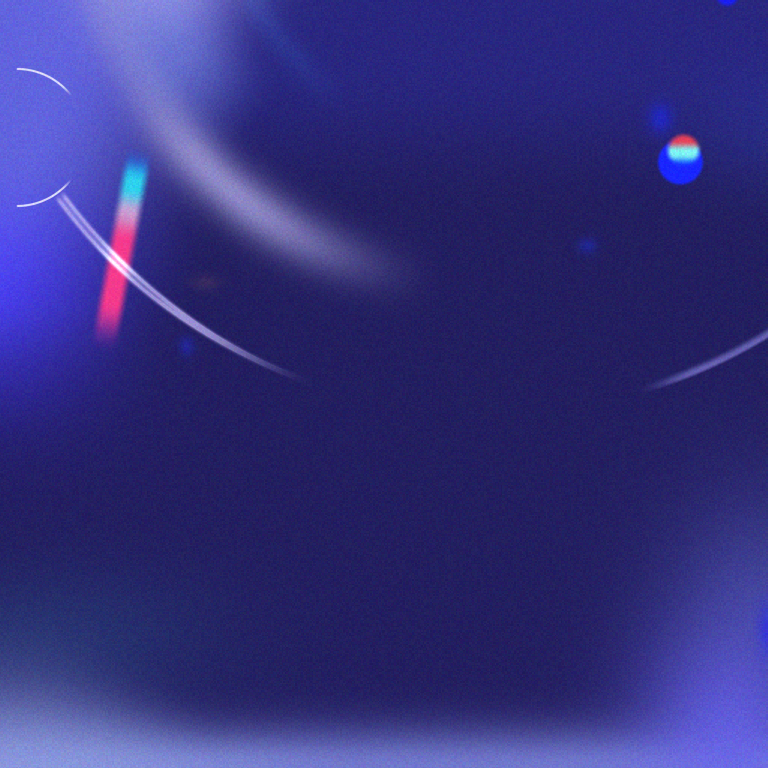
Write a Shadertoy shader that draws this background.

```glsl
// Grainy indigo backdrop with soft lens glows, concentric light arcs and prismatic flares.

float hash(vec2 p) {
    vec3 q = fract(vec3(p.xyx) * 0.1031);
    q += dot(q, q.yzx + 33.33);
    return fract((q.x + q.y) * q.z);
}

// Soft elliptical falloff, 1 at the centre
float glow(vec2 p, vec2 centre, vec2 radii) {
    vec2 d = (p - centre) / radii;
    return exp(-dot(d, d));
}

float bell(float x, float width) {
    return exp(-x * x / (width * width));
}

float disc(vec2 p, vec2 centre, float radius, float blur) {
    return 1.0 - smoothstep(radius - blur, radius + blur, length(p - centre));
}

void mainImage(out vec4 fragColor, in vec2 fragCoord) {
    vec2 p = fragCoord / iResolution.xy;
    float pixel = 1.0 / iResolution.y;

    // Indigo base, lighter toward the top
    vec3 col = mix(vec3(0.135, 0.118, 0.375), vec3(0.16, 0.15, 0.5), smoothstep(0.72, 0.92, p.y));
    col += vec3(0.01, 0.03, 0.07) * glow(p, vec2(1.0, 0.82), vec2(0.1, 0.08));

    // Blue wash on the left
    float wash = 1.0 - smoothstep(0.1, 0.4, p.x + 0.35 * (1.0 - p.y));
    wash *= smoothstep(0.42, 0.62, p.y);
    vec3 washColor = mix(vec3(0.3, 0.26, 0.97), vec3(0.38, 0.39, 0.87), smoothstep(0.6, 0.82, p.y));
    col = mix(col, washColor, wash);
    col = mix(col, vec3(0.2, 0.16, 0.75), 0.35 * glow(p, vec2(0.0, 0.5), vec2(0.15, 0.1)));

    // Polar frame of the large arcs; angle grows from straight down to the left
    vec2 q = p - vec2(0.639, 1.157);
    float r = length(q);
    float angle = atan(-q.x, -q.y);

    // Broad veil and pale crescent
    float veil = smoothstep(0.36, 0.46, r) * (1.0 - smoothstep(0.5, 0.57, r));
    col = mix(col, vec3(0.45, 0.51, 0.88), 0.65 * veil * smoothstep(0.74, 1.08, angle));
    col = mix(col, vec3(0.66, 0.64, 0.93), 0.6 * glow(p, vec2(0.22, 1.03), vec2(0.1, 0.07)));
    float crescent = bell(r - 0.528, 0.034) * smoothstep(0.1, 0.68, angle);
    crescent *= 1.0 - 0.6 * smoothstep(0.78, 1.1, angle);
    col = mix(col, vec3(0.6, 0.58, 0.82), 0.9 * crescent);
    col += vec3(0.01, 0.05, 0.06) * bell(r - 0.345, 0.018) * smoothstep(0.5, 0.9, angle);

    // Prismatic streak: cyan through white to pink
    vec2 axis = normalize(vec2(-0.18, -0.98));
    vec2 s = p - vec2(0.183, 0.81);
    float along = dot(s, axis) / 0.275;
    float across = dot(s, vec2(axis.y, -axis.x));
    vec3 prism = mix(vec3(0.1, 0.4, 0.95), vec3(0.18, 0.85, 0.95), smoothstep(0.02, 0.18, along));
    prism = mix(prism, vec3(0.8, 0.66, 0.85), smoothstep(0.2, 0.32, along));
    prism = mix(prism, vec3(1.0, 0.23, 0.55), smoothstep(0.3, 0.46, along));
    prism = mix(prism, vec3(0.85, 0.2, 0.72), smoothstep(0.75, 1.0, along));
    float streak = smoothstep(0.0, 0.15, along) * (1.0 - smoothstep(0.75, 1.0, along));
    streak *= 1.0 - smoothstep(0.007, 0.021, abs(across));
    col = mix(col, prism, 0.95 * streak);

    // Tapered double arc on the left, single arc on the right
    float taper = smoothstep(0.33, 0.8, angle);
    float gap = 0.0045 * taper;
    float strands = bell(r - 0.696 - gap, 0.0016 + pixel) + bell(r - 0.696 + gap, 0.0016 + pixel);
    strands = min(strands + 0.35 * bell(r - 0.696, 0.004), 1.0);
    strands *= smoothstep(0.33, 0.6, angle) * (1.0 - smoothstep(0.925, 0.945, angle));
    col = mix(col, vec3(0.76, 0.72, 0.98), 0.75 * strands);
    col += vec3(0.3, 0.4, 0.25) * strands * glow(p, vec2(0.154, 0.66), vec2(0.025));
    float rightArc = smoothstep(0.27, 0.4, -angle);
    rightArc *= smoothstep(0.684, 0.694, r) * (1.0 - smoothstep(0.695, 0.7, r));
    col = mix(col, vec3(0.48, 0.46, 0.8), 0.75 * rightArc);

    // Fine ring, open on the side
    vec2 ring = p - vec2(0.022, 0.821);
    float line = 1.0 - smoothstep(0.0004, 0.0006 + 1.3 * pixel, abs(length(ring) - 0.0892));
    line *= smoothstep(-pixel, pixel, ring.x) * smoothstep(0.58, 0.78, abs(ring.y) / 0.0892);
    col = mix(col, vec3(0.92, 0.92, 1.0), 0.9 * line);

    // Blue orb with a rainbow cap
    col = mix(col, vec3(0.1, 0.15, 1.0), disc(p, vec2(0.886, 0.789), 0.029, 0.003));
    vec3 cap = mix(vec3(0.1, 0.5, 1.0), vec3(0.5, 0.95, 0.95), smoothstep(0.785, 0.8, p.y));
    cap = mix(cap, vec3(0.9, 0.25, 0.35), smoothstep(0.803, 0.817, p.y));
    float capMask = disc(p, vec2(0.89, 0.804), 0.02, 0.005) * smoothstep(0.779, 0.796, p.y);
    col = mix(col, cap, capMask);

    // Small stray flares
    col = mix(col, vec3(0.12, 0.16, 0.9), 0.65 * glow(p, vec2(0.86, 0.846), vec2(0.016, 0.02)));
    col = mix(col, vec3(0.12, 0.17, 0.75), 0.55 * glow(p, vec2(0.765, 0.68), vec2(0.012, 0.01)));
    col = mix(col, vec3(0.1, 0.12, 0.95), disc(p, vec2(0.947, 1.007), 0.014, 0.004));
    col = mix(col, vec3(0.14, 0.17, 0.8), 0.5 * glow(p, vec2(0.243, 0.549), vec2(0.01, 0.013)));
    col += vec3(0.08, 0.05, 0.0) * glow(p, vec2(0.268, 0.632), vec2(0.018, 0.01));

    // Lower glows: teal haze, bottom band and violet corner
    col = mix(col, vec3(0.16, 0.24, 0.48), 0.6 * glow(p, vec2(0.08, 0.17), vec2(0.2, 0.09)));
    col = mix(col, vec3(0.32, 0.34, 0.72), 0.65 * glow(p, vec2(1.0, 0.2), vec2(0.13, 0.16)));
    float bandHeight = 0.052 + 0.055 * (1.0 - smoothstep(0.0, 0.3, p.x));
    vec3 bandColor = mix(vec3(0.57, 0.63, 0.91), vec3(0.47, 0.5, 0.84), smoothstep(0.05, 0.5, p.x));
    col = mix(col, bandColor, 0.92 * bell(p.y, bandHeight));
    col = mix(col, vec3(0.41, 0.39, 0.94), 0.8 * glow(p, vec2(0.95, 0.05), vec2(0.12, 0.13)));
    col = mix(col, vec3(0.15, 0.15, 0.95), 0.6 * glow(p, vec2(1.0, 0.18), vec2(0.012, 0.035)));

    // Film grain, stronger in the light
    vec2 cell = floor(p * 512.0);
    vec3 grain = vec3(hash(cell), hash(cell + 71.0), hash(cell + 153.0)) - 0.5;
    col += grain * (0.045 + 0.05 * col.g);

    fragColor = vec4(clamp(col, 0.0, 1.0), 1.0);
}
```
